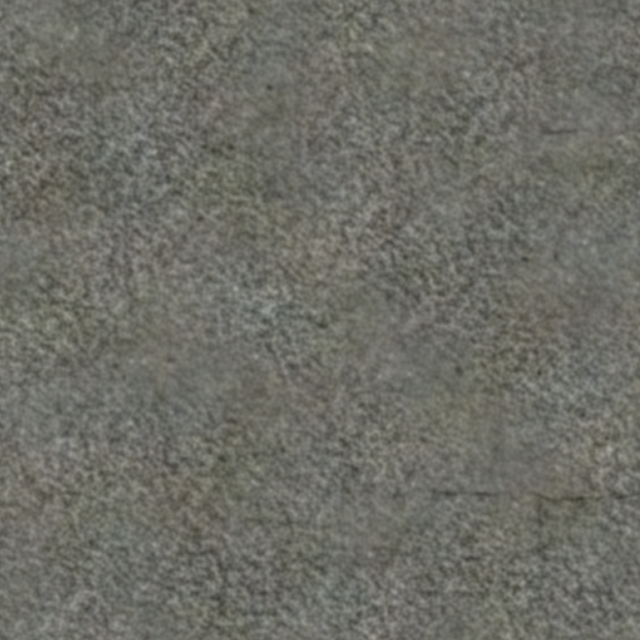
This texture is drawn by a three.js fragment shader. Its source:

```glsl
// Weathered grey concrete: slanted fine grain over soft mottling,
// with faint colour stains, scattered pits and pale chips, and broken
// hairline cracks. Everything comes from gradient noise and hashed cells.

#define BASE_COLOR vec3(0.430, 0.430, 0.399)
#define GRAIN_CELLS 74.0
#define GRAIN_CONTRAST 0.145
#define MOTTLE_CONTRAST 0.048
#define STAIN_STRENGTH 0.030
#define PIT_DEPTH 0.13
#define CHIP_LIGHT 0.085
#define CRACK_DEPTH 0.12
#define CRACK_WIDTH 0.0042

varying vec2 vUv;

// Sine-free hash: two values from 0 to 1
vec2 hash2(vec2 p) {
  vec3 q = fract(p.xyx * vec3(0.1031, 0.1030, 0.0973));
  q += dot(q, q.yzx + 33.33);
  return fract((q.xx + q.yz) * q.zy);
}

float cornerSlope(vec2 cell, vec2 offset) {
  vec2 gradient = normalize(hash2(cell) - 0.4999);
  return dot(gradient, offset);
}

// Smooth gradient noise, centred on zero
float noise(vec2 p) {
  vec2 cell = floor(p);
  vec2 f = p - cell;
  vec2 w = f * f * f * (f * (f * 6.0 - 15.0) + 10.0);
  vec2 e = vec2(1.0, 0.0);
  float low = mix(cornerSlope(cell, f), cornerSlope(cell + e, f - e), w.x);
  float high = mix(cornerSlope(cell + e.yx, f - e.yx),
                   cornerSlope(cell + e.xx, f - e.xx), w.x);
  return mix(low, high, w.y);
}

// Fine grain, drawn out from upper left to lower right
float grain(vec2 p) {
  vec2 along = normalize(vec2(0.8, -0.6));
  vec2 bent = p + 0.006 * vec2(noise(p * 17.0), noise(p * 17.0 + 40.0));
  vec2 q = vec2(dot(bent, along) * 0.78, dot(bent, vec2(-along.y, along.x)) * 1.2);
  float coarse = noise(q * GRAIN_CELLS + 71.0);
  float fine = noise(p * GRAIN_CELLS * 1.75 + 23.0);
  return coarse + 0.62 * fine;
}

// Broad, medium and small cloudy patches
float mottle(vec2 p) {
  return 0.8 * noise(p * 4.5 + 9.0) + noise(p * 12.0 + 31.0)
       + 1.1 * noise(p * 29.0 + 57.0);
}

// Soft irregular spots, present in only a share of the cells
float spots(vec2 p, float cells, float share, float radius, float seed) {
  vec2 q = p * cells;
  vec2 home = floor(q);
  float cover = 0.0;
  for (int y = -1; y <= 1; y++) {
    for (int x = -1; x <= 1; x++) {
      vec2 cell = home + vec2(float(x), float(y));
      vec2 center = cell + hash2(cell + seed);
      vec2 trait = hash2(cell + seed + 117.0);
      float size = radius * cells * mix(0.6, 1.3, trait.y);
      float d = length((q - center) * vec2(1.0, mix(0.7, 1.4, trait.y)));
      float spot = exp(-d * d / (size * size));
      cover = max(cover, spot * step(trait.x, share));
    }
  }
  return cover;
}

// Wavering line along p.x, kept between two ends and broken into pieces
float crack(vec2 p, float start, float end, float seed) {
  float wander = 0.018 * noise(vec2(p.x * 9.0, seed))
               + 0.006 * noise(vec2(p.x * 45.0, seed + 7.0));
  float d = (p.y + wander) / CRACK_WIDTH;
  float ends = smoothstep(start, start + 0.03, p.x)
             * (1.0 - smoothstep(end - 0.05, end, p.x));
  float pieces = smoothstep(-0.15, 0.25, noise(vec2(p.x * 13.0, seed + 3.5)));
  return exp(-d * d) * ends * mix(0.15, 1.0, pieces);
}

float cracks(vec2 p) {
  float dark = crack(p - vec2(0.0, 0.225), 0.02, 0.14, 2.3);
  dark = max(dark, crack(p - vec2(0.0, 0.225), 0.51, 1.10, 5.3));
  dark = max(dark, 0.8 * crack(p - vec2(0.0, 0.795), 0.80, 1.10, 8.4));
  // Shorter upright cracks in the lower part
  for (int i = 0; i < 2; i++) {
    float k = float(i);
    vec2 upright = vec2(p.y, p.x - mix(0.105, 0.85, k));
    dark = max(dark, 0.75 * crack(upright, 0.03, 0.25, 11.4 + 4.0 * k));
  }
  return dark;
}

void main() {
  vec2 p = vUv;
  float roughness = clamp(1.0 + 0.9 * noise(p * 6.0 + 83.0) - 0.2 * (p.x - 0.5), 0.6, 1.5);
  float light = GRAIN_CONTRAST * roughness * grain(p) + MOTTLE_CONTRAST * mottle(p);
  light += CHIP_LIGHT * spots(p, 38.0, 0.13, 0.0050, 13.0);
  light -= PIT_DEPTH * spots(p, 21.0, 0.10, 0.0055, 61.0);
  light -= CRACK_DEPTH * cracks(p);

  // Warm or cool stains, and a trace of green or pink
  float warmth = noise(p * 7.0 + 19.0) + 0.6 * noise(p * 34.0 + 47.0);
  float blush = noise(p * 9.0 + 67.0) + 0.5 * noise(p * 40.0 + 5.0);
  vec3 stain = warmth * vec3(0.5, 0.1, -0.8) + blush * vec3(0.3, -0.3, 0.1);

  vec3 color = BASE_COLOR + light + STAIN_STRENGTH * stain;
  gl_FragColor = vec4(clamp(color, 0.0, 1.0), 1.0);
}
```
